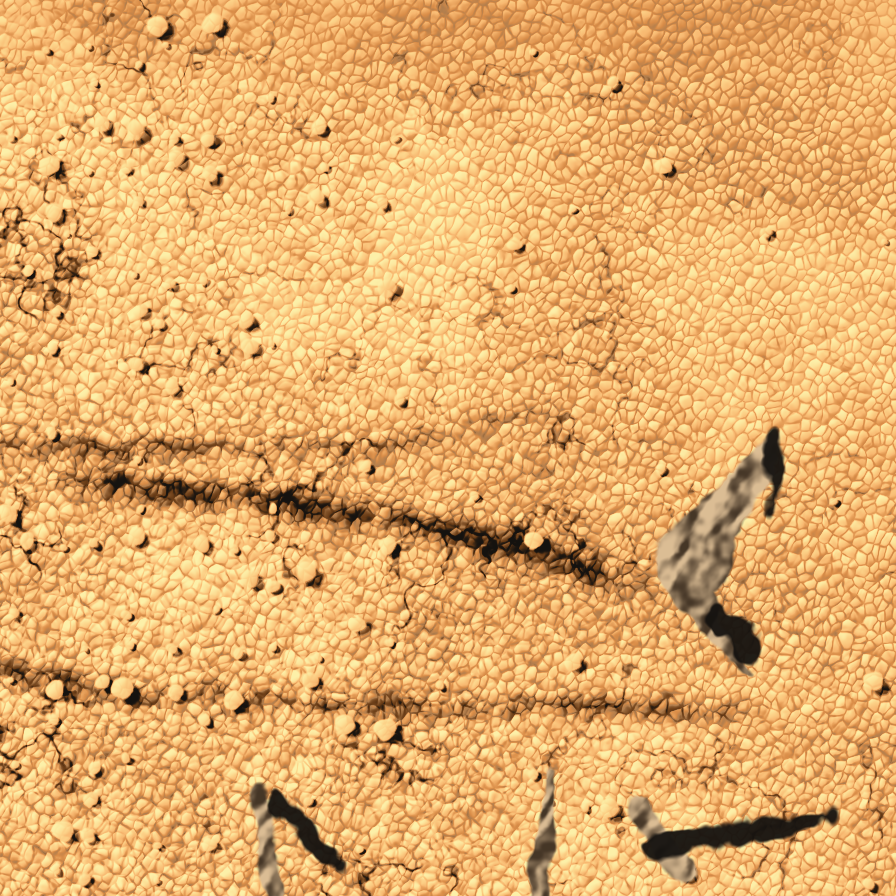
This texture is drawn by a WebGL 1 fragment shader. Its source:

```glsl
precision highp float;
// Sunlit sandy ground: Voronoi grains shaded from the upper left, pebbles,
// soft shadow bands, fine cracks and weathered wood chips.
// A summed tone is turned into a rank, then coloured by a sand ramp.
uniform vec2 u_resolution;

const float FINE_GRAINS = 96.0, COARSE_GRAINS = 60.0, PEBBLE_CELLS = 24.0;
const float GRAIN_CONTRAST = 1.15, BAND_DEPTH = 2.3, CRACK_DEPTH = 2.2;
const vec2 LIGHT = vec2(-0.8, 0.6);
const vec3 GAP = vec3(0.08, 0.07, 0.06);
const vec3 UMBER = vec3(0.42, 0.24, 0.09);
const vec3 EARTH = vec3(0.69, 0.49, 0.30);
const vec3 OCHRE = vec3(0.85, 0.55, 0.28);
const vec3 SAND = vec3(0.97, 0.72, 0.44);
const vec3 PALE = vec3(0.99, 0.83, 0.54);
const vec3 GLINT = vec3(0.99, 0.94, 0.66);
const vec3 WOOD_DARK = vec3(0.27, 0.21, 0.15);
const vec3 WOOD_LIGHT = vec3(0.86, 0.74, 0.58);

vec2 hash2(vec2 p) {
  vec3 q = fract(p.xyx * vec3(0.1031, 0.1030, 0.0973));
  q += dot(q, q.yzx + 33.33);
  return fract((q.xx + q.yz) * q.zy);
}
float noise(vec2 p) {
  vec2 i = floor(p), f = fract(p);
  f = f * f * (3.0 - 2.0 * f);
  return mix(mix(hash2(i).x, hash2(i + vec2(1, 0)).x, f.x),
             mix(hash2(i + vec2(0, 1)).x, hash2(i + vec2(1, 1)).x, f.x), f.y);
}
float fbm(vec2 p) {
  float sum = 0.0, amp = 0.533;
  for (int i = 0; i < 4; i++) {
    sum += amp * noise(p);
    p = mat2(1.6, 1.2, -1.2, 1.6) * p + 7.3;
    amp *= 0.5;
  }
  return sum;
}
// Domed grains: lit on one side, dark in the seams.
float grains(vec2 p) {
  vec2 toGrain = vec2(0.0), id = vec2(0.0);
  float near = 9.0, next = 9.0;
  for (int k = 0; k < 9; k++) {
    vec2 c = floor(p) + vec2(mod(float(k), 3.0), floor(float(k) / 3.0)) - 1.0;
    vec2 d = c + 0.1 + 0.8 * hash2(c) - p;
    float r = length(d);
    if (r < near) { next = near; near = r; toGrain = d; id = c; }
    else next = min(next, r);
  }
  float lit = 0.42 - 2.2 * dot(toGrain, LIGHT) + 1.3 * (hash2(id + 41.0).y - 0.5);
  return mix(-1.25, lit, smoothstep(0.0, 0.32, next - near));
}
// Pebbles: x = stone cover, y = cast shadow, z = stone shading.
vec3 pebbles(vec2 p) {
  vec3 res = vec3(0.0);
  vec2 bump = 0.1 * vec2(noise(p * 4.0), noise(p * 4.0 + 9.0)) - 0.05;
  for (int k = 0; k < 9; k++) {
    vec2 c = floor(p) + vec2(mod(float(k), 3.0), floor(float(k) / 3.0)) - 1.0;
    vec2 rnd = hash2(c + 17.0), d = p - c - 0.2 - 0.6 * hash2(c) + bump;
    float density = mix(0.42, 0.07, smoothstep(0.1, 0.6, c.x / PEBBLE_CELLS));
    if (rnd.x > density) continue;
    float r = mix(0.1, 0.3, rnd.y * rnd.y);
    float stone = 1.0 - smoothstep(r - 0.05, r + 0.03, length(d));
    res.y = max(res.y, 1.0 - smoothstep(r * 0.6, r * 1.1, length(d + LIGHT * r * 0.9)));
    if (stone > res.x) res.xz = vec2(stone, dot(d, LIGHT) / r);
  }
  return res;
}
// Soft band: dy from its spine, faded outside the x limits.
float band(float dy, float width, float x, float from, float to) {
  return exp(-dy * dy / (width * width)) * smoothstep(from - 0.06, from + 0.06, x)
         * (1.0 - smoothstep(to - 0.1, to + 0.05, x));
}
// Distance to a stick from (s.xy) to (s.zw), tapering from radius r.x to r.y.
float stick(vec2 p, vec4 s, vec2 r) {
  vec2 d = s.zw - s.xy;
  float h = clamp(dot(p - s.xy, d) / dot(d, d), 0.0, 1.0);
  return length(p - s.xy - h * d) - mix(r.x, r.y, h);
}
vec3 sandRamp(float t) {
  vec3 c = mix(GAP, UMBER, smoothstep(0.0, 0.015, t));
  c = mix(c, EARTH, clamp((t - 0.015) / 0.055, 0.0, 1.0));
  c = mix(c, OCHRE, clamp((t - 0.07) / 0.11, 0.0, 1.0));
  c = mix(c, SAND, clamp((t - 0.18) / 0.225, 0.0, 1.0));
  c = mix(c, PALE, clamp((t - 0.405) / 0.315, 0.0, 1.0));
  return mix(c, GLINT, clamp((t - 0.72) / 0.215, 0.0, 1.0));
}
void main() {
  vec2 p = gl_FragCoord.xy / u_resolution;
  vec2 wob = vec2(fbm(p * 30.0), fbm(p * 30.0 + 50.0)) - 0.5, w = p + wob * 0.02;
  // Grains: coarse at the left and bottom, smooth at the upper right.
  float patches = fbm(p * 6.0 + 3.0);
  vec2 g = mat2(0.88, 0.36, -0.48, 0.72) * (p + wob * 0.012);
  float rough = 1.0 - smoothstep(0.2, 0.95, p.x * 0.6 + p.y * 0.5 + patches * 0.5 - 0.25);
  float top = smoothstep(0.85, 1.0, p.y), calm = mix(0.55, 1.0, rough) * (1.0 - 0.4 * top);
  float grain = mix(grains(g * FINE_GRAINS), grains(g * COARSE_GRAINS + 20.0), 0.5 * rough);
  float tone = 0.18 + GRAIN_CONTRAST * calm * grain + 1.6 * (patches - 0.5) - 0.4 * top;
  tone += 0.9 * (noise(p * 170.0) - 0.5) * calm;
  // Shadow bands and thin cracks.
  float shade = band(w.y - 0.462 + 0.22 * p.x * p.x, 0.017, p.x, 0.08, 0.72);
  shade += 0.7 * band(w.y - 0.5, 0.014, p.x, -0.1, 0.3);
  shade += 0.8 * band(w.y - 0.21 - 0.045 * exp(-6.0 * p.x), 0.013, p.x, -0.1, 0.85);
  shade += 0.45 * band(w.y - 0.5 - 0.04 * smoothstep(0.4, 0.6, p.x), 0.012, p.x, 0.3, 0.62);
  tone -= BAND_DEPTH * shade * (0.4 + 1.1 * noise(p * 38.0));
  float crack = 1.0 - smoothstep(0.0, 0.045, abs(fbm(p * 21.0 + 11.0) - 0.5));
  tone -= CRACK_DEPTH * crack * smoothstep(0.5, 0.72, noise(p * 13.0 + 5.0)) * (0.25 + 0.75 * rough);
  vec3 stones = pebbles(p * PEBBLE_CELLS);
  tone = mix(tone - 2.8 * stones.y, 0.55 + 0.9 * stones.z + 0.25 * grain, stones.x);
  vec3 color = sandRamp(1.0 / (1.0 + exp(-1.7 * tone)));
  // Fibrous wood, then the deep shadows beside it.
  float chip = stick(w, vec4(0.772, 0.375, 0.865, 0.505), vec2(0.043, 0.008));
  chip = min(chip, stick(w, vec4(0.755, 0.36, 0.835, 0.25), vec2(0.022, 0.003)));
  chip = min(chip, stick(w, vec4(0.285, 0.12, 0.305, 0.0), vec2(0.006, 0.012)));
  chip = min(chip, stick(w, vec4(0.615, 0.14, 0.6, 0.0), vec2(0.005, 0.013)));
  chip = min(chip, stick(w, vec4(0.71, 0.1, 0.76, 0.03), vec2(0.01, 0.014)));
  float fibre = 0.75 * noise(mat2(98.0, 16.0, -68.0, 23.0) * w) + 0.35 * noise(p * 110.0);
  vec3 wood = mix(WOOD_DARK, WOOD_LIGHT, smoothstep(0.2, 0.85, fibre));
  color = mix(color, wood, 1.0 - smoothstep(-0.002, 0.003, chip));
  float gap = stick(w, vec4(0.865, 0.505, 0.864, 0.425), vec2(0.011, 0.006));
  gap = min(gap, stick(w, vec4(0.8, 0.315, 0.835, 0.28), vec2(0.009, 0.014)));
  gap = min(gap, stick(w, vec4(0.31, 0.1, 0.375, 0.03), vec2(0.014, 0.008)));
  gap = min(gap, stick(w, vec4(0.735, 0.055, 0.93, 0.09), vec2(0.013, 0.007)));
  gap += 0.012 * (noise(p * 75.0) - 0.5);
  gl_FragColor = vec4(mix(color, GAP, 0.95 - 0.95 * smoothstep(-0.003, 0.004, gap)), 1.0);
}
```
